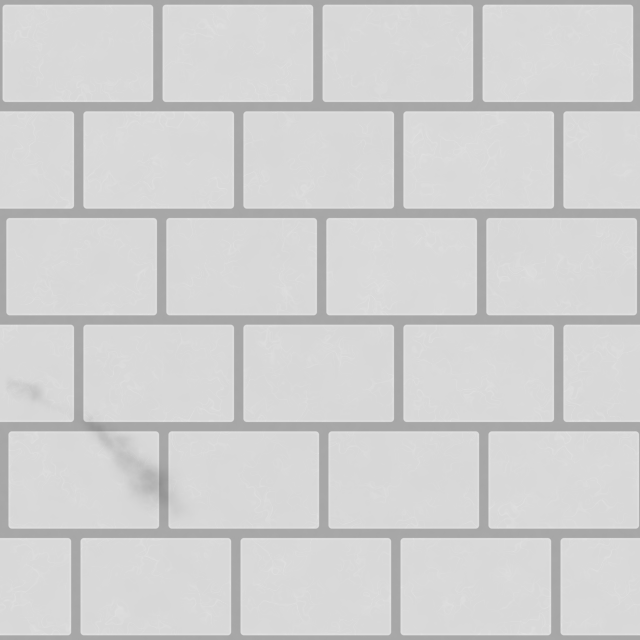
Write a WebGL 1 fragment shader that draws this texture.

```glsl
precision highp float;
// Staggered wall of pale rounded tiles, 4 across and 6 down, set in grey grout.
// Each tile is a rounded-box distance; ridged gradient noise veins the glaze,
// rows slip slightly off the half bond, and a smoky smudge crosses the lower left.
uniform vec2 u_resolution;

const vec2  TILES        = vec2(4.0, 6.0);
const float JOINT        = 0.0146;   // grout width
const float CORNER       = 0.0055;   // tile corner radius
const float EDGE_SOFT    = 0.0011;   // minimum edge blur
const float RIM_WIDTH    = 0.0032;
const vec3  GLAZE        = vec3(0.851);
const vec3  GROUT        = vec3(0.655);
const float RIM_LIGHT    = 0.022;
const float VEIN_LIGHT   = 0.014;
const float CLOUD_AMOUNT = 0.009;
const float TILE_TONE    = 0.006;    // tone range between tiles
const float GROUT_GRAIN  = 0.012;
const float SMUDGE_DARK  = 0.17;
// Sideways slip of each row, bottom to top
const vec3  SLIP_LOWER   = vec3(-0.0065, 0.0059, -0.0020);
const vec3  SLIP_UPPER   = vec3(0.0026, -0.0020, -0.0033);

float hash(vec2 p) {
  vec3 q = fract(p.xyx * vec3(0.1031, 0.1030, 0.0973));
  q += dot(q, q.yzx + 33.33);
  return fract((q.x + q.y) * q.z);
}

vec2 gradient(vec2 cell) {
  float angle = 6.28318 * hash(cell);
  return vec2(cos(angle), sin(angle));
}

float gradientNoise(vec2 p) {
  vec2 i = floor(p), f = p - i;
  vec2 u = f * f * f * (f * (f * 6.0 - 15.0) + 10.0);
  vec2 e = vec2(1.0, 0.0);
  float low  = mix(dot(gradient(i), f),
                   dot(gradient(i + e.xy), f - e.xy), u.x);
  float high = mix(dot(gradient(i + e.yx), f - e.yx),
                   dot(gradient(i + e.xx), f - e.xx), u.x);
  return mix(low, high, u.y);
}

float fbm(vec2 p) {
  float sum = 0.0, gain = 0.6;
  for (int i = 0; i < 4; i++) {
    sum += gain * gradientNoise(p);
    p = p * 2.03 + 17.3;
    gain *= 0.5;
  }
  return sum;
}

float roundedBox(vec2 p, vec2 halfSize, float radius) {
  vec2 q = abs(p) - halfSize + radius;
  return length(max(q, 0.0)) + min(max(q.x, q.y), 0.0) - radius;
}

float rowSlip(float row) {
  vec3 slips = row < 3.0 ? SLIP_LOWER : SLIP_UPPER;
  float k = mod(row, 3.0);
  return k < 0.5 ? slips.x : (k < 1.5 ? slips.y : slips.z);
}

// Thin bright wrinkles along the zero lines of warped noise
float veins(vec2 p) {
  vec2 warped = p + 0.7 * vec2(gradientNoise(p * 1.7), gradientNoise(p * 1.7 + 41.0));
  float coarse = 1.0 - smoothstep(0.0, 0.09, abs(gradientNoise(warped)));
  float fine = 1.0 - smoothstep(0.0, 0.12, abs(gradientNoise(warped * 1.9 + 9.0)));
  float patches = smoothstep(-0.25, 0.35, gradientNoise(p * 0.6 + 23.0));
  return (coarse + 0.6 * fine) * patches;
}

// Soft capsule whose radius grows from a to b
float softStroke(vec2 p, vec2 a, vec2 b, float radiusA, float radiusB) {
  vec2 axis = b - a;
  float t = clamp(dot(p - a, axis) / dot(axis, axis), 0.0, 1.0);
  float d = length(p - a - axis * t) / mix(radiusA, radiusB, t);
  return exp(-2.5 * d * d);
}

float smudge(vec2 p) {
  vec2 q = p + 0.022 * vec2(fbm(p * 22.0), fbm(p * 22.0 + 31.0));
  float mark = 0.5 * softStroke(q, vec2(0.020, 0.398), vec2(0.058, 0.385), 0.012, 0.024);
  mark += 0.15 * softStroke(q, vec2(0.060, 0.375), vec2(0.130, 0.350), 0.012, 0.016);
  mark += 0.75 * softStroke(q, vec2(0.145, 0.340), vec2(0.235, 0.245), 0.014, 0.040);
  mark += 0.3 * softStroke(q, vec2(0.235, 0.240), vec2(0.280, 0.208), 0.034, 0.026);
  return clamp(mark * (0.85 + 0.9 * fbm(p * 28.0 + 5.0)), 0.0, 1.0);
}

void main() {
  vec2 uv = gl_FragCoord.xy / u_resolution;
  float soft = max(EDGE_SOFT, 0.75 / min(u_resolution.x, u_resolution.y));

  // Half-bond layout
  float row = floor(uv.y * TILES.y);
  float shift = 0.5 / TILES.x * (1.0 - mod(row, 2.0)) + rowSlip(row);
  vec2 grid = vec2(uv.x - shift, uv.y) * TILES;
  vec2 id = vec2(mod(floor(grid.x), TILES.x), row);
  vec2 local = (fract(grid) - 0.5) / TILES;
  float d = roundedBox(local, 0.5 / TILES - 0.5 * JOINT, CORNER);

  // Glaze with its own veins on every tile
  vec2 seed = id * vec2(13.7, 29.3) + 3.0;
  vec3 glaze = GLAZE + TILE_TONE * (hash(id + 7.0) - 0.5);
  glaze += CLOUD_AMOUNT * fbm(local * 18.0 + seed);
  glaze += VEIN_LIGHT * (veins(local * 34.0 + seed) - 0.2);
  glaze += RIM_LIGHT * smoothstep(-RIM_WIDTH - soft, -soft, d);

  // Grout, tile edge and smudge
  vec3 grout = GROUT + GROUT_GRAIN * fbm(uv * 60.0);
  vec3 color = mix(glaze, grout, smoothstep(-soft, soft, d));
  color *= 1.0 - SMUDGE_DARK * smudge(uv);
  gl_FragColor = vec4(color, 1.0);
}
```
